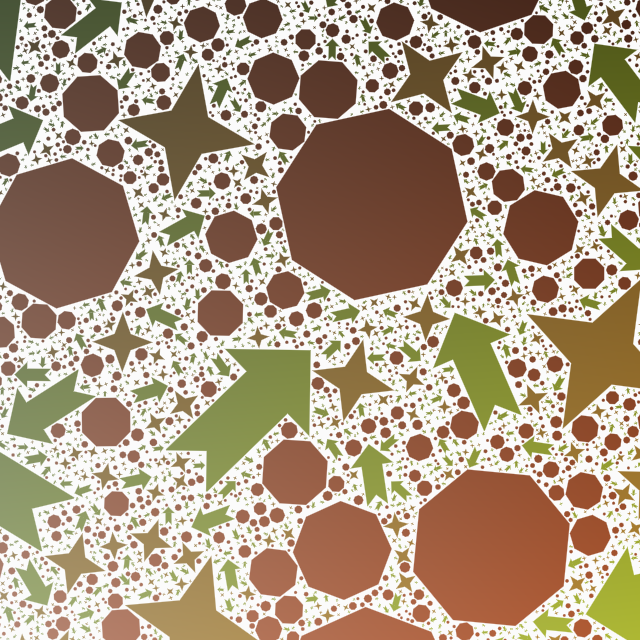
This pattern is drawn by a Shadertoy shader. Its source:

```glsl
// A dense random packing of octagons, notched arrows and four-pointed stars.
// Three turned, jittered lattices lay the coarse grains; then tiles split in four
// again and again, dropping smaller grains into the room that is still free.

struct Grain { vec2 centre; float radius; vec2 axis; float kind; };

const float OCTAGON = 0.0, ARROW = 1.0, STAR = 2.0;
const float GAP = 0.0016;        // white seam between grains
const float MIN_FIT = 0.4;       // coarse grains squeezed below this share are dropped
const float JITTER = 0.4;
const float TILE = 0.1;
const float MIN_ROOM = 0.2;      // least radius of a fine grain, in cells
const float FAR = 1000.0;
const int LEVELS = 4, ATTEMPTS = 6, CAPACITY = 36;
const vec4 SPREAD = vec4(0.7549, 0.5698, 0.3183, 0.6180);
const vec3 PAPER = vec3(0.985);

// Grains that can touch the current tile.
Grain grains[CAPACITY];
int used;

vec4 hash4(vec3 p) {
    vec4 q = fract(p.xyzx * vec4(0.1031, 0.1030, 0.0973, 0.1099));
    q += dot(q, q.wzxy + 33.33);
    return fract((q.xxyz + q.yzzw) * q.zywx);
}

vec2 direction(float turn) { return vec2(cos(6.2832 * turn), sin(6.2832 * turn)); }

// Coordinates of p along and across an axis, and the way back.
vec2 toAxis(vec2 p, vec2 a) { return vec2(dot(p, a), a.x * p.y - a.y * p.x); }
vec2 fromAxis(vec2 p, vec2 a) { return toAxis(p, vec2(a.x, -a.y)); }

float kindOf(float pick) { return pick < 0.38 ? OCTAGON : pick < 0.77 ? ARROW : STAR; }

// Distances to shapes that span the unit circle.
float octagon(vec2 p) {
    p = abs(p);
    return max(max(p.x, p.y), (p.x + p.y) * 0.7071) - 0.924;
}

float star(vec2 p) {
    p = abs(p);
    return dot(vec2(max(p.x, p.y) - 1.0, min(p.x, p.y)), vec2(0.347, 0.938));
}

float arrow(vec2 p) {
    p = vec2(p.x, abs(p.y)) * 1.05;
    float head = max(0.3 - p.x, (p.x + p.y - 1.0) * 0.7071);
    float notch = (-0.67 - p.x - p.y) * 0.7071;
    return min(head, max(max(p.y - 0.34, p.x - 0.4), notch)) / 1.05;
}

float grainDistance(vec2 p, Grain g) {
    if (g.radius <= 0.0) return FAR;
    vec2 q = toAxis(p - g.centre, g.axis) / g.radius;
    float d = g.kind == OCTAGON ? octagon(q) : g.kind == ARROW ? arrow(q) : star(q);
    return g.radius * max(d, length(q) - 1.0);
}

// Grain of one of the four lattice cells around p; it stays inside its cell.
Grain lattice(vec2 p, int corner, float size, vec2 axis, float seed) {
    vec2 cell = floor(toAxis(p, axis) / size - 0.5) + vec2(corner & 1, corner >> 1);
    vec4 h = hash4(vec3(cell, seed));
    vec2 offset = (h.xy - 0.5) * JITTER;
    float radius = size * (0.49 - max(abs(offset.x), abs(offset.y)));
    float pick = fract(dot(cell, SPREAD.xy) + seed * 0.41);
    return Grain(fromAxis((cell + 0.5 + offset) * size, axis), radius, direction(h.z), kindOf(pick));
}

float fit(float radius, float room) {
    float r = min(radius, room - GAP);
    return r < MIN_FIT * radius ? 0.0 : r;
}

// Coarse layers, each fitted into the room left by the ones before.
Grain large(vec2 p, int corner) { return lattice(p, corner, 0.36, vec2(0.8, 0.6), 1.0); }

float largeRoom(vec2 p) {
    float d = FAR;
    for (int k = 0; k < 4; k++) d = min(d, grainDistance(p, large(p, k)));
    return d;
}

Grain medium(vec2 p, int corner) {
    Grain g = lattice(p, corner, 0.23, vec2(0.96, -0.28), 2.0);
    g.radius = fit(g.radius, largeRoom(g.centre));
    return g;
}

float mediumRoom(vec2 p) {
    float d = largeRoom(p);
    for (int k = 0; k < 4; k++) d = min(d, grainDistance(p, medium(p, k)));
    return d;
}

Grain small(vec2 p, int corner) {
    Grain g = lattice(p, corner, 0.15, vec2(0.6, 0.8), 3.0);
    g.radius = fit(g.radius, mediumRoom(g.centre));
    return g;
}

void keep(Grain g, vec2 tileCentre) {
    bool near = distance(g.centre, tileCentre) < g.radius + 0.71 * TILE;
    if (g.radius > 0.0 && near && used < CAPACITY) grains[used++] = g;
}

// Distance to the nearest kept grain, and its kind.
vec2 nearest(vec2 p) {
    vec2 best = vec2(FAR, OCTAGON);
    for (int i = 0; i < used; i++) {
        float d = grainDistance(p, grains[i]);
        if (d < best.x) best = vec2(d, grains[i].kind);
    }
    return best;
}

// Tries spread-out spots in one square cell and keeps the grains that fit.
void fillCell(vec2 corner, float size, vec2 id, float seed, vec2 tileCentre) {
    vec4 base = hash4(vec3(id, seed));
    for (int i = 0; i < ATTEMPTS; i++) {
        vec4 v = fract(base + float(i) * SPREAD);
        vec2 spot = mix(vec2(MIN_ROOM + 0.02), vec2(0.98 - MIN_ROOM), v.xy);
        vec2 edge = min(spot, 1.0 - spot) * size;
        vec2 centre = corner + spot * size;
        float radius = min(min(edge.x, edge.y) - 0.5 * GAP, nearest(centre).x - GAP);
        if (radius > (MIN_ROOM - 0.03) * size)
            keep(Grain(centre, radius, direction(v.z), kindOf(v.w)), tileCentre);
    }
}

vec3 blend(vec2 uv, vec3 bottomLeft, vec3 bottomRight, vec3 topLeft, vec3 topRight) {
    return mix(mix(bottomLeft, bottomRight, uv.x), mix(topLeft, topRight, uv.x), uv.y);
}

vec3 grainColour(float kind, vec2 uv) {
    if (kind == OCTAGON) return blend(uv, vec3(0.71, 0.53, 0.46), vec3(0.69, 0.34, 0.18), vec3(0.33, 0.24, 0.20), vec3(0.27, 0.14, 0.09));
    if (kind == ARROW) return blend(uv, vec3(0.63, 0.68, 0.48), vec3(0.68, 0.72, 0.20), vec3(0.28, 0.33, 0.22), vec3(0.30, 0.33, 0.09));
    return blend(uv, vec3(0.68, 0.60, 0.44), vec3(0.71, 0.53, 0.20), vec3(0.30, 0.27, 0.20), vec3(0.36, 0.26, 0.12));
}

void mainImage(out vec4 fragColor, in vec2 fragCoord) {
    vec2 p = toAxis(fragCoord / iResolution.y, vec2(0.923, 0.385));

    // Tiles in rows, each row slid by its own amount
    float row = floor(p.y / TILE);
    float slide = hash4(vec3(row, 5.0, 9.0)).x;
    vec2 id = vec2(floor(p.x / TILE + slide), row);
    vec2 corner = (id - vec2(slide, 0.0)) * TILE;
    vec2 tileCentre = corner + 0.5 * TILE;

    used = 0;
    for (int k = 0; k < 4; k++) {
        keep(large(tileCentre, k), tileCentre);
        keep(medium(tileCentre, k), tileCentre);
        keep(small(tileCentre, k), tileCentre);
    }

    // Descend into the quarter that holds p, until p is covered
    float size = TILE;
    for (int level = 0; level < LEVELS; level++) {
        if (nearest(p).x < -0.003) break;
        fillCell(corner, size, id, float(level) + 11.0, tileCentre);
        size *= 0.5;
        vec2 quarter = step(corner + size, p);
        corner += quarter * size;
        id = id * 2.0 + quarter;
    }

    vec2 field = nearest(p);
    float cover = clamp(0.5 - field.x * iResolution.y / 1.2, 0.0, 1.0);
    fragColor = vec4(mix(PAPER, grainColour(field.y, fragCoord / iResolution.xy), cover), 1.0);
}
```
